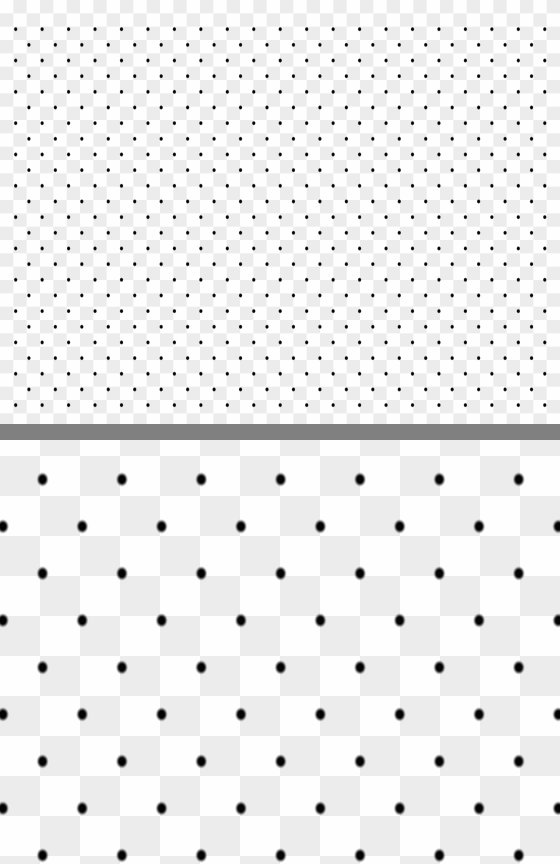
Top: the whole. Bottom: its middle third, enlarged.
Give the GLSL for this pattern, as a Shadertoy shader.

```glsl
// Lengths are fractions of the canvas width, measured from the top left.
const float CHECKS_ACROSS = 42.0;
const vec3 CHECK_LIGHT = vec3(0.996);
const vec3 CHECK_SHADE = vec3(0.927);

const vec3 DOT_COLOR = vec3(0.01);
const vec2 DOT_RADIUS = vec2(0.0027, 0.0032);
const float DOT_SOFTNESS = 0.0012;
const vec2 FIRST_DOT = vec2(0.0280, 0.0521);
const vec2 DOT_PITCH = vec2(0.04724, 0.02797);
const float DOT_ROWS = 25.0;
const float DOTS_PER_ROW = 21.0; // staggered rows hold one fewer

// Antialiased square wave: -1 in even cells, +1 in odd cells
vec2 squareWave(vec2 cell, float pixel) {
    vec2 edgeDistance = abs(mod(cell + 0.5, 2.0) - 1.0) - 0.5;
    return clamp(2.0 * edgeDistance / pixel, -1.0, 1.0);
}

vec3 checkerboard(vec2 p, float pixel) {
    vec2 wave = squareWave(p * CHECKS_ACROSS, pixel * CHECKS_ACROSS);
    return mix(CHECK_SHADE, CHECK_LIGHT, 0.5 + 0.5 * wave.x * wave.y);
}

// Coverage of the nearest dot in a finite staggered lattice
float dotCoverage(vec2 p, float pixel) {
    vec2 lattice = (p - FIRST_DOT) / DOT_PITCH;
    float row = clamp(round(lattice.y), 0.0, DOT_ROWS - 1.0);
    float stagger = mod(row, 2.0);
    float shift = 0.5 * stagger;
    float column = clamp(round(lattice.x - shift), 0.0, DOTS_PER_ROW - 1.0 - stagger);

    vec2 offset = (lattice - vec2(column + shift, row)) * DOT_PITCH;
    float dist = (length(offset / DOT_RADIUS) - 1.0) * DOT_RADIUS.x;
    float soft = max(DOT_SOFTNESS, 0.75 * pixel);
    return 1.0 - smoothstep(-soft, soft, dist);
}

void mainImage(out vec4 fragColor, in vec2 fragCoord) {
    float pixel = 1.0 / iResolution.x;
    vec2 p = vec2(fragCoord.x, iResolution.y - fragCoord.y) * pixel;

    vec3 color = checkerboard(p, pixel);
    color = mix(color, DOT_COLOR, dotCoverage(p, pixel));
    fragColor = vec4(color, 1.0);
}
```
